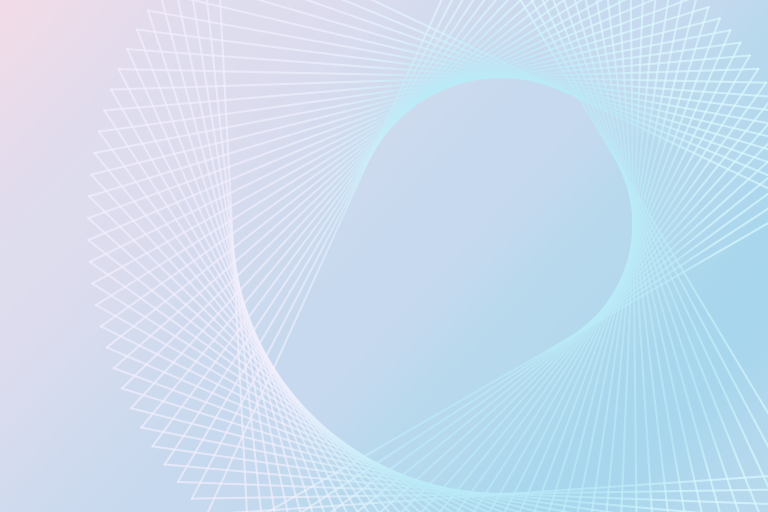
Give the GLSL for this background, as a Shadertoy shader.

```glsl
// A triangle swept through a quarter turn in fine lines over a pastel diagonal gradient.

const int   COPIES      = 31;
const float STEP_ANGLE  = 0.0529;   // turn between neighbouring triangles
const float HALF_STROKE = 0.0020;
const float OPACITY     = 0.68;
const vec2  PIVOT       = vec2(0.9790, 0.5610);

// Corners of the first triangle, relative to the pivot
const vec2 LEFT_CORNER  = vec2(-0.5750, -0.5660);
const vec2 TOP_CORNER   = vec2(-0.0500,  0.5850);
const vec2 RIGHT_CORNER = vec2( 0.5920, -0.4860);

const vec3 PINK     = vec3(0.95, 0.86, 0.91);
const vec3 LAVENDER = vec3(0.87, 0.865, 0.935);
const vec3 HAZE     = vec3(0.775, 0.85, 0.935);
const vec3 SKY      = vec3(0.72, 0.85, 0.93);
const vec3 BLUE     = vec3(0.66, 0.84, 0.93);

const vec3 PEARL = vec3(0.95, 0.935, 0.99);
const vec3 AQUA  = vec3(0.73, 0.92, 0.97);
const vec3 ICE   = vec3(0.86, 0.98, 1.00);

vec2 rotateClockwise(vec2 p, float angle) {
    float c = cos(angle), s = sin(angle);
    return vec2(c * p.x + s * p.y, c * p.y - s * p.x);
}

float segmentDistance(vec2 p, vec2 a, vec2 b) {
    vec2 pa = p - a, ba = b - a;
    return length(pa - ba * clamp(dot(pa, ba) / dot(ba, ba), 0.0, 1.0));
}

// Antialiased stroke coverage at distance d
float stroke(float d, float halfWidth, float pixel) {
    return clamp((halfWidth - d) / pixel + 0.5, 0.0, 1.0);
}

// Diagonal wash from the upper left to the lower right
vec3 background(vec2 uv) {
    float t = dot(vec2(uv.x, 1.0 - uv.y), vec2(0.73, 0.68));
    vec3 col = mix(PINK, LAVENDER, smoothstep(-0.05, 0.38, t));
    col = mix(col, HAZE, smoothstep(0.38, 0.95, t));
    col = mix(col, SKY, smoothstep(0.98, 1.17, t));
    col = mix(col, BLUE, smoothstep(1.17, 1.45, t));
    return mix(col, SKY, smoothstep(1.50, 1.75, t));
}

// Pearl on the left, ice on the right, aqua along the inner curves
vec3 strokeColor(vec2 uv, vec2 pivot) {
    vec2 offset = uv - pivot;
    vec3 outerTone = mix(PEARL, ICE, smoothstep(0.45, 1.05, uv.x));
    float innerRadius = mix(0.30, 0.53, smoothstep(0.0, -0.45, offset.y));
    float inner = 1.0 - smoothstep(innerRadius, innerRadius + 0.14, length(offset));
    return mix(outerTone, AQUA, inner * smoothstep(0.52, 0.85, uv.x));
}

// Combined opacity of all rotated outlines
float sweptTriangles(vec2 p, vec2 a, vec2 b, vec2 c, float pixel) {
    float clear = 1.0;
    for (int i = 0; i < COPIES; i++) {
        // Turning the point backwards equals turning the triangle forwards
        vec2 q = rotateClockwise(p, -float(i) * STEP_ANGLE);
        clear *= 1.0 - OPACITY * stroke(segmentDistance(q, a, b), HALF_STROKE, pixel);
        clear *= 1.0 - OPACITY * stroke(segmentDistance(q, b, c), HALF_STROKE, pixel);
        clear *= 1.0 - OPACITY * stroke(segmentDistance(q, c, a), HALF_STROKE, pixel);
    }
    return 1.0 - clear;
}

void mainImage(out vec4 fragColor, in vec2 fragCoord) {
    vec2 uv = fragCoord / iResolution.y;
    float pixel = 1.0 / iResolution.y;
    float lines = sweptTriangles(uv - PIVOT, LEFT_CORNER, TOP_CORNER, RIGHT_CORNER, pixel);
    vec3 col = mix(background(uv), strokeColor(uv, PIVOT), lines);
    fragColor = vec4(col, 1.0);
}
```
